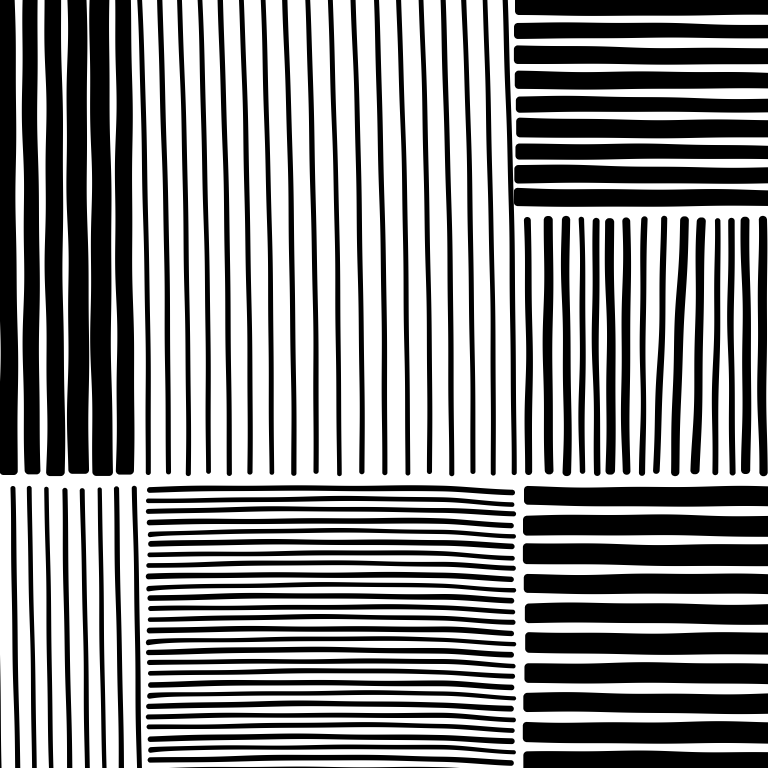
This pattern is drawn by a WebGL 1 fragment shader. Its source:

```glsl
precision highp float;
uniform vec2 u_resolution;

// Lengths are in grid units: the canvas is GRID units wide, y runs downward
const float GRID = 768.0;
const float END_RADIUS = 4.0;
const float END_JITTER = 1.2;
const float GATHER_AT = 8.9;
const float GATHER_WIDTH = 1.8;
const float HOOK_EVERY = 5.0;
const float HOOK_REACH = 14.0;
const vec3 INK = vec3(0.0);
const vec3 PAPER = vec3(1.0);

struct Panel {
  vec2 span;    // start and end along the strokes
  vec3 row;     // first centre, spacing, count
  vec3 drift;   // spacing variation: amplitude, frequency, phase
  vec4 girth;   // half width, then its amplitude, frequency, phase
  vec4 bend;    // lean, bow, gather, wobble
  vec2 finish;  // taper, droop
};

// Panels of upright strokes
const Panel HEAVY_POSTS = Panel(vec2(-20.0, 475.0), vec3(6.5, 23.3, 6.0),
  vec3(0.0), vec4(8.6, 1.3, 1.3, 3.4), vec4(2.5, 0.0, 0.0, 0.7), vec2(0.8, 0.0));
const Panel TALL_REEDS = Panel(vec2(-20.0, 475.0), vec3(147.1, 21.45, 18.0),
  vec3(4.2, 0.357, -3.463), vec4(2.5, 0.1, 1.9, 0.0), vec4(0.0, -9.5, 0.0, 0.25), vec2(0.0));
const Panel UNEVEN_STAKES = Panel(vec2(217.0, 475.0), vec3(528.0, 17.0, 15.0),
  vec3(4.0, 0.8, 0.0), vec4(3.7, 0.9, 1.53, -0.27), vec4(1.0, 0.0, -11.0, 0.7), vec2(0.0));
const Panel SHORT_REEDS = Panel(vec2(487.0, 800.0), vec3(-5.5, 17.5, 9.0),
  vec3(0.6, 1.6, 0.0), vec4(2.4, 0.2, 1.9, 0.0), vec4(5.5, 0.0, 0.0, 0.3), vec2(0.0));

// Panels of level strokes
const Panel UPPER_PLANKS = Panel(vec2(515.0, 800.0), vec3(7.0, 23.9, 9.0),
  vec3(1.6, 0.6, -1.02), vec4(8.9, 1.0, 2.51, 1.57), vec4(1.2, 0.0, 0.0, 0.5), vec2(-1.5, 0.0));
const Panel FINE_WAVES = Panel(vec2(147.0, 515.0), vec3(490.0, 10.8, 27.0),
  vec3(0.4, 2.51, 0.0), vec4(2.5, 0.3, 2.51, 1.0), vec4(0.0, 0.0, 0.0, 0.4), vec2(0.0, 3.0));
const Panel LOWER_PLANKS = Panel(vec2(524.0, 800.0), vec3(495.5, 29.5, 10.0),
  vec3(0.6, 0.7, 2.5), vec4(9.9, 0.5, 1.9, 4.5), vec4(1.2, 0.0, 0.0, 0.6), vec2(0.6, 0.0));

float roundedBar(vec2 offset, vec2 halfSize) {
  float r = min(halfSize.y, END_RADIUS);
  vec2 q = abs(offset) - halfSize + r;
  return length(max(q, 0.0)) + min(max(q.x, q.y), 0.0) - r;
}

// Layered sines give each stroke its hand-drawn sway
float sway(float along, float id) {
  return sin(along * 0.023 + id * 2.4) + 0.5 * sin(along * 0.057 + id * 4.1);
}

// Distance to the strokes of a panel; p is (along, across)
float strokes(vec2 p, Panel panel) {
  float t = clamp((p.x - panel.span.x) / (panel.span.y - panel.span.x), 0.0, 1.0);
  float droop = panel.finish.y * (smoothstep(0.8, 1.0, t) - 0.7 * sin(3.1416 * t));
  float nearest = GRID;
  for (int i = 0; i < 27; i++) {
    float id = float(i);
    if (id >= panel.row.z) break;

    float fromGather = (id - GATHER_AT) / GATHER_WIDTH;
    float lean = panel.bend.x + panel.bend.z * exp(-fromGather * fromGather);
    float hooked = step(HOOK_EVERY - 1.5, mod(id, HOOK_EVERY));
    float hook = hooked * panel.finish.y * exp(-max(p.x - panel.span.x, 0.0) / HOOK_REACH);

    float centre = panel.row.x + panel.row.y * id
      + panel.drift.x * sin(panel.drift.y * id + panel.drift.z)
      + lean * t + panel.bend.y * (1.0 - t) * (1.0 - t)
      + panel.bend.w * sway(p.x, id) + droop + 0.6 * hook;
    float halfWidth = panel.girth.x + panel.girth.y * sin(panel.girth.z * id + panel.girth.w)
      + panel.finish.x * t + 0.3 * panel.bend.w * sway(p.x, id + 7.0) + 0.25 * hook;

    vec2 ends = panel.span + END_JITTER * vec2(sin(id * 5.3), sin(id * 3.7));
    vec2 offset = vec2(p.x - 0.5 * (ends.x + ends.y), p.y - centre);
    nearest = min(nearest, roundedBar(offset, vec2(0.5 * (ends.y - ends.x), halfWidth)));
  }
  return nearest;
}

void main() {
  vec2 uv = gl_FragCoord.xy / u_resolution;
  vec2 level = vec2(uv.x, 1.0 - uv.y) * GRID;
  vec2 upright = level.yx;

  float d = strokes(upright, HEAVY_POSTS);
  d = min(d, strokes(upright, TALL_REEDS));
  d = min(d, strokes(upright, UNEVEN_STAKES));
  d = min(d, strokes(upright, SHORT_REEDS));
  d = min(d, strokes(level, UPPER_PLANKS));
  d = min(d, strokes(level, FINE_WAVES));
  d = min(d, strokes(level, LOWER_PLANKS));

  // Edges fade across about one pixel
  float pixel = GRID / min(u_resolution.x, u_resolution.y);
  float ink = clamp(0.5 - d / pixel, 0.0, 1.0);
  gl_FragColor = vec4(mix(PAPER, INK, ink), 1.0);
}
```
